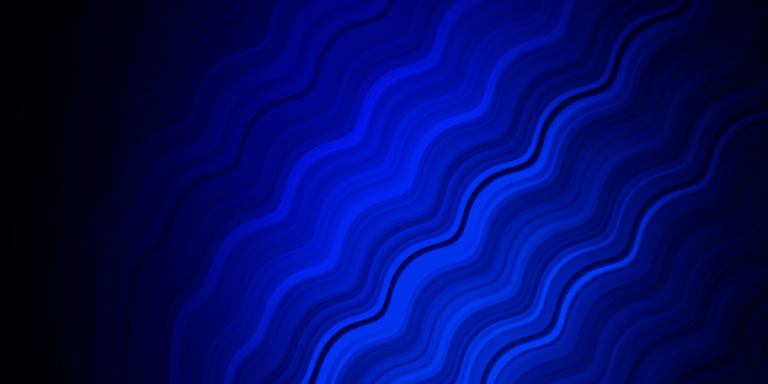
Write a Shadertoy shader that draws this background.

```glsl
const float TAU = 6.2831853;
const int RIBBONS = 11;

float hash(float n) {
    return fract(sin(n * 127.1) * 4375.85);
}

vec2 randomGradient(vec2 cell) {
    float angle = TAU * hash(cell.x + 57.3 * cell.y);
    return vec2(cos(angle), sin(angle));
}

float gradientNoise(vec2 p) {
    vec2 i = floor(p), f = fract(p);
    vec2 u = f * f * f * (f * (f * 6.0 - 15.0) + 10.0);
    vec2 right = vec2(1.0, 0.0), up = vec2(0.0, 1.0);
    float a = dot(randomGradient(i), f);
    float b = dot(randomGradient(i + right), f - right);
    float c = dot(randomGradient(i + up), f - up);
    float d = dot(randomGradient(i + 1.0), f - 1.0);
    return mix(mix(a, b, u.x), mix(c, d, u.x), u.y);
}

// Flat strips of random shade with uneven widths, from -0.5 to 0.5
float strips(float s, float frequency, float seed, float soft) {
    float t = s * frequency;
    float cell = floor(t);
    float edge = mix(0.25, 0.75, hash(cell + seed + 31.7));
    float w = min(soft * frequency, 0.25);
    float blend = smoothstep(edge - w, edge + w, fract(t));
    return mix(hash(cell + seed), hash(cell + 1.0 + seed), blend) - 0.5;
}

// Crisp on the upper side, fading on the lower side
float ribbon(float s, float centre, float width, float soft) {
    float d = s - centre;
    float rise = smoothstep(-0.5 * width - soft, -0.5 * width + soft, d);
    float fall = 1.0 - smoothstep(0.2 * width, 0.7 * width + soft, d);
    return rise * fall;
}

// Level across the diagonal waves; along and across are rotated axes
float waveLevel(float along, float across) {
    float amplitude = 0.023 * smoothstep(0.15, 0.85, along);
    float phase = TAU * (along - 1.39) / 0.28;
    float wave = amplitude * cos(phase + 0.25 * sin(phase));
    float k = 0.46 - along;
    float bend = 0.475 * (k + sqrt(k * k + 0.01));
    return across - wave - bend;
}

// Broad pool of light, wider on the right
float glow(vec2 p, vec2 centre) {
    vec2 d = p - centre;
    d /= vec2(d.x < 0.0 ? 0.60 : 0.74, 0.98);
    return max(0.0, 1.05 * exp(-dot(d, d)) - 0.045);
}

float ribbonLight(float s, float soft) {
    // Position, width, strength (negative is dark)
    vec3 bands[RIBBONS] = vec3[RIBBONS](
        vec3(-0.42, 0.016, 0.15), vec3(-0.17, 0.014, 0.18),
        vec3(0.0, 0.014, -0.25), vec3(0.172, 0.032, 0.30),
        vec3(0.355, 0.024, 0.22), vec3(0.478, 0.022, 0.20),
        vec3(0.525, 0.016, 0.38), vec3(0.543, 0.014, -0.38),
        vec3(0.562, 0.018, 0.32), vec3(0.882, 0.014, -0.40),
        vec3(0.905, 0.020, 0.50));
    float light = 0.0;
    for (int i = 0; i < RIBBONS; i++) {
        light += bands[i].z * ribbon(s, bands[i].x, bands[i].y, soft);
    }
    return light;
}

vec3 blueRamp(float light, float greenShare) {
    return vec3(0.012 * light * light, greenShare * light * light, light);
}

void mainImage(out vec4 fragColor, in vec2 fragCoord) {
    vec2 p = fragCoord / iResolution.y;
    float soft = max(0.0022, 0.9 / iResolution.y);

    // Diagonal wave field
    float along = (p.x + p.y) * 0.70711;
    float across = (p.x - p.y) * 0.70711;
    float s = waveLevel(along, across);
    float drift = gradientNoise(vec2(along * 2.2, s * 3.0) + 7.0);

    // Overlapping layers slide slightly against each other
    float shade = 0.42 * strips(s + 0.010 * drift, 15.0, 3.0, soft)
                + 0.48 * strips(s - 0.012 * drift, 34.0, 19.0, soft)
                + 0.25 * strips(s + 0.004 * drift, 72.0, 41.0, soft);
    float rightward = smoothstep(0.1, 0.95, s);
    float contrast = mix(0.55, 1.05, rightward);

    // Light and tint
    float tone = 0.78 + contrast * shade + ribbonLight(s, soft);
    float light = glow(p, vec2(1.06, 0.30)) * max(tone, 0.05);
    float greenShare = mix(0.06, 0.26, smoothstep(-0.1, 0.8, s));
    vec3 color = blueRamp(min(light, 0.92), greenShare);
    fragColor = vec4(color + vec3(0.0, 0.0, 0.012), 1.0);
}
```
